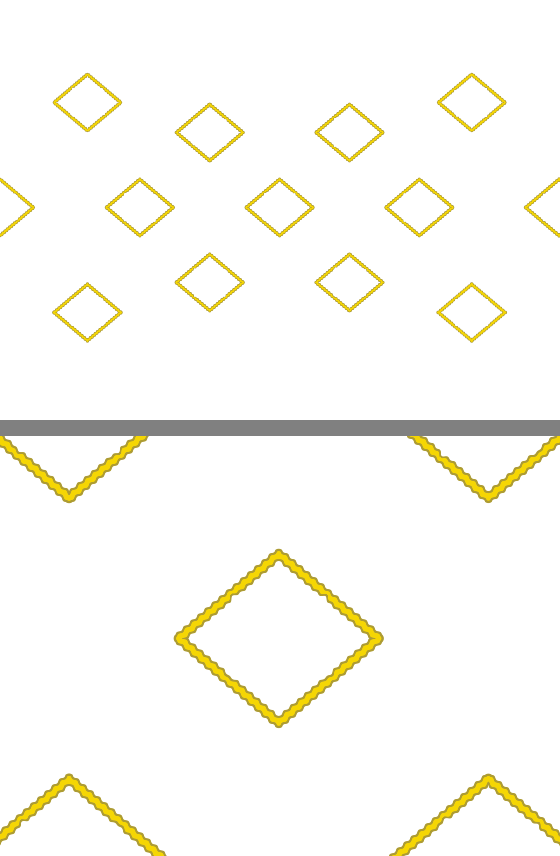
Top: the whole. Bottom: its middle third, enlarged.
Write a WebGL 1 fragment shader that draws this pattern.

```glsl
precision mediump float;
// Sparse mirrored rows of thin gold diamond outlines with worn, toothed edges on white.

uniform vec2 u_resolution;

// Lengths are fractions of the canvas height.
const vec2 CENTER_SHIFT = vec2(-0.001, 0.006);
const float PITCH = 0.3327;                       // spacing along the middle row
const vec2 INNER_OFFSET = vec2(0.1664, 0.1785);   // four diamonds near the center
const vec2 OUTER_OFFSET = vec2(0.4575, 0.2500);   // four diamonds near the corners
const vec2 HALF_SIZE = vec2(0.0792, 0.0670);      // stroke centerline extents
const float STROKE_RADIUS = 0.0042;
const float RIM_WIDTH = 0.0019;
const float TEETH = 14.0;                         // teeth along each side
const float TOOTH_DEPTH = 0.0007;
const float NICK_DEPTH = 0.0022;
const vec3 PAPER = vec3(1.0);
const vec3 GOLD = vec3(0.96, 0.84, 0.015);
const vec3 RIM = vec3(0.68, 0.61, 0.20);

float hash(vec2 p) {
  return fract(sin(dot(p, vec2(12.9, 78.2))) * 437.5);
}

float diamondNorm(vec2 p) {
  vec2 q = abs(p) / HALF_SIZE;
  return q.x + q.y;
}

// Keeps whichever center has the closer diamond.
vec2 nearerCenter(vec2 p, vec2 a, vec2 b) {
  return diamondNorm(p - a) < diamondNorm(p - b) ? a : b;
}

vec2 findCenter(vec2 p) {
  vec2 quadrant = vec2(p.x < 0.0 ? -1.0 : 1.0, p.y < 0.0 ? -1.0 : 1.0);
  vec2 middle = vec2(floor(p.x / PITCH + 0.5) * PITCH, 0.0);
  vec2 center = nearerCenter(p, middle, quadrant * INNER_OFFSET);
  return nearerCenter(p, center, quadrant * OUTER_OFFSET);
}

// Signed distance to the toothed stroke; negative inside it.
float strokeDistance(vec2 p, float seed) {
  vec2 q = abs(p);
  vec2 start = vec2(HALF_SIZE.x, 0.0);
  vec2 side = vec2(-HALF_SIZE.x, HALF_SIZE.y);
  float along = clamp(dot(q - start, side) / dot(side, side), 0.0, 1.0);
  float d = length(q - start - side * along);
  float inward = diamondNorm(p) < 1.0 ? 1.0 : 0.0;

  // Stepped rim, with opposite phase on the two faces of the stroke.
  float tooth = sin(6.28318 * (along * TEETH + 0.5 * inward + seed));

  // A worn notch on the inner face near the middle of each side.
  float corner = hash(sign(p) + seed * 7.0);
  float nickOffset = (along - 0.5 - 0.08 * (corner - 0.5)) / 0.035;
  float nick = inward * exp(-nickOffset * nickOffset) * (0.6 + 0.4 * corner);

  return d - STROKE_RADIUS - TOOTH_DEPTH * tooth + NICK_DEPTH * nick;
}

void main() {
  float pixel = 1.0 / u_resolution.y;
  vec2 p = (gl_FragCoord.xy - 0.5 * u_resolution) * pixel - CENTER_SHIFT;
  vec2 center = findCenter(p);
  float d = strokeDistance(p - center, hash(floor(center * 40.0 + 0.5)));

  // Bright core, olive rim, and a softened outer edge.
  float coverage = 1.0 - smoothstep(-0.6 * pixel, 0.6 * pixel, d);
  float core = 1.0 - smoothstep(-RIM_WIDTH - 0.5 * pixel, -RIM_WIDTH + 0.5 * pixel, d);
  vec3 stroke = mix(RIM, GOLD, core);
  gl_FragColor = vec4(mix(PAPER, stroke, coverage), 1.0);
}
```
